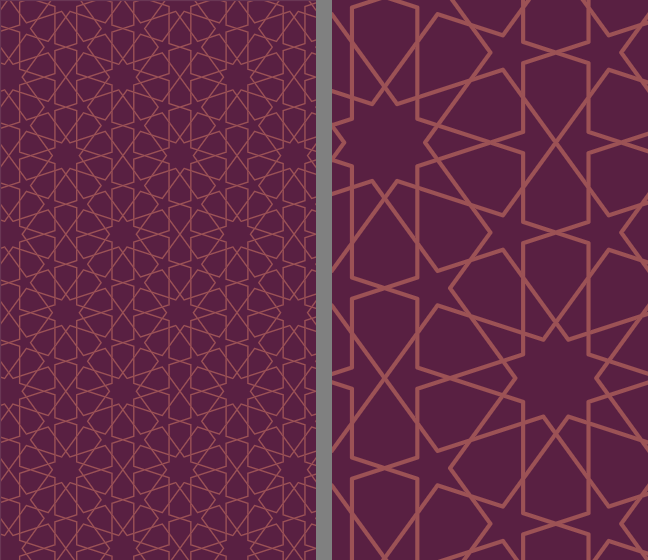
Left: the whole. Right: its middle third, enlarged.
Reproduce this pattern procedurally as a Shadertoy shader.

```glsl
#define GROUND vec3(0.35, 0.125, 0.26)
#define STRAP vec3(0.61, 0.32, 0.335)
#define RIM vec3(0.41, 0.21, 0.33)
#define UNIT 0.1536              // decagon inradius, in canvas widths
#define STAR_POS vec2(0.452, -0.674)
#define LINE_WIDTH 0.0285        // in decagon inradii
#define RIM_WIDTH 0.0035         // in canvas widths

const float STEP = radians(36.0);
const vec2 CELL = 4.0 * vec2(sin(STEP), cos(STEP));
const float OFFSET = 2.0 * sin(STEP) - cos(0.5 * STEP);

float segment(vec2 p, vec2 a, vec2 b) {
    vec2 pa = p - a, ba = b - a;
    return length(pa - ba * clamp(dot(pa, ba) / dot(ba, ba), 0.0, 1.0));
}

// Position relative to the nearest point of the centred lattice
vec2 nearestCentre(vec2 p) {
    vec2 a = p - CELL * round(p / CELL);
    vec2 b = p - 0.5 * CELL;
    b -= CELL * round(b / CELL);
    return dot(a, a) < dot(b, b) ? a : b;
}

// Ten petals whose sides run inward and cross into a star
float rosette(vec2 p) {
    mat2 turn = mat2(cos(STEP), sin(STEP), -sin(STEP), cos(STEP));
    vec2 shoulder = vec2(OFFSET, 1.0 - OFFSET * tan(0.5 * STEP));
    vec2 inner = OFFSET * vec2(1.0, tan(STEP));
    float d = 1e3;
    for (int i = 0; i < 10; i++) {
        vec2 q = vec2(abs(p.x), p.y);
        d = min(d, segment(q, vec2(0.0, 1.0), shoulder));
        d = min(d, segment(q, shoulder, inner));
        p = turn * p;
    }
    return d;
}

// Crossed straps in the gap between four rosettes
float bowtie(vec2 p) {
    p = abs(p);
    vec2 waist = vec2(OFFSET, sin(0.5 * STEP));
    vec2 tip = vec2(0.0, 0.5 * CELL.y - 1.0);
    vec2 shoulder = vec2(OFFSET, tip.y - OFFSET * tan(0.5 * STEP));
    float d = segment(p, vec2(0.0), waist);
    d = min(d, segment(p, waist, shoulder));
    return min(d, segment(p, shoulder, tip));
}

void mainImage(out vec4 fragColor, in vec2 fragCoord) {
    float scale = UNIT * iResolution.x;
    vec2 p = (fragCoord - 0.5 * iResolution.xy) / scale - STAR_POS;

    float d = rosette(nearestCentre(p));
    d = min(d, bowtie(nearestCentre(p - vec2(0.5 * CELL.x, 0.0))));

    // Edges are smoothed over one pixel
    float strap = clamp(0.5 + (0.5 * LINE_WIDTH - d) * scale, 0.0, 1.0);
    vec3 color = mix(GROUND, STRAP, strap);

    // Faint pale rim along the left and top
    float edge = min(fragCoord.x, iResolution.y - fragCoord.y);
    float rim = clamp(0.5 + RIM_WIDTH * iResolution.x - edge, 0.0, 1.0);
    color = mix(color, RIM, rim);

    fragColor = vec4(color, 1.0);
}
```
